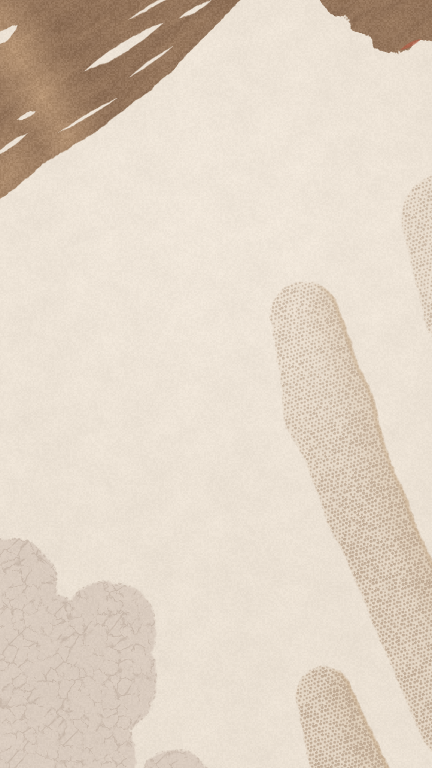
Write a Shadertoy shader that draws this background.

```glsl
const vec3 PAPER = vec3(0.928, 0.889, 0.838);
const vec3 CORAL_DOT = vec3(0.70, 0.605, 0.515);
const vec3 CORAL_RIM = vec3(0.80, 0.70, 0.58);
const vec3 STONE = vec3(0.852, 0.797, 0.747);
const vec3 CRACK = vec3(0.765, 0.70, 0.645);
const vec3 BARK_DARK = vec3(0.55, 0.43, 0.335);
const vec3 BARK_LIGHT = vec3(0.73, 0.595, 0.465);
const vec3 RUST = vec3(0.70, 0.36, 0.27);

vec2 hash2(vec2 p) {
    vec3 q = fract(p.xyx * vec3(0.1031, 0.1030, 0.0973));
    q += dot(q, q.yzx + 33.33);
    return fract((q.xx + q.yz) * q.zy);
}

// Layered sines, each octave turned and bent by the one before
float mottle(vec2 p) {
    float sum = 0.0, gain = 0.5;
    for (int i = 0; i < 5; i++) {
        sum += gain * sin(p.x + 1.3 * sin(p.y)) * sin(p.y + 0.9 * sin(p.x * 0.8));
        p = mat2(1.5, 1.15, -1.15, 1.5) * p + 2.7;
        gain *= 0.65;
    }
    return sum;
}

// Cellular noise: gap between the nearest two cell centres
float cellGap(vec2 p) {
    vec2 cell = floor(p);
    float first = 9.0, second = 9.0;
    for (int y = -1; y <= 1; y++)
    for (int x = -1; x <= 1; x++) {
        vec2 c = cell + vec2(x, y);
        float d = length(c + hash2(c) - p);
        second = min(second, max(first, d));
        first = min(first, d);
    }
    return second - first;
}

float cover(float d, float soft) { return 1.0 - smoothstep(-soft, soft, d); }

float blend(float a, float b, float k) {
    float h = max(k - abs(a - b), 0.0) / k;
    return min(a, b) - 0.25 * h * h * k;
}

float circle(vec2 p, vec2 c, float r) { return length(p - c) - r; }

float taper(vec2 p, vec2 a, vec2 b, float ra, float rb) {
    vec2 ab = b - a;
    float t = clamp(dot(p - a, ab) / dot(ab, ab), 0.0, 1.0);
    return length(p - a - ab * t) - mix(ra, rb, t);
}

// Lens-shaped slit, pointed at both ends
float slit(vec2 p, vec4 ends, float width) {
    vec2 ab = ends.zw - ends.xy, q = p - ends.xy;
    float t = clamp(dot(q, ab) / dot(ab, ab), 0.0, 1.0);
    return length(q - ab * t) - width * (4.0 * t * (1.0 - t) - 0.08);
}

float coral(vec2 p) {
    float d = taper(p, vec2(0.706, 1.046), vec2(0.762, 0.829), 0.080, 0.098);
    d = blend(d, taper(p, vec2(0.762, 0.829), vec2(0.849, 0.597), 0.098, 0.088), 0.03);
    d = blend(d, taper(p, vec2(0.849, 0.597), vec2(1.065, 0.111), 0.088, 0.097), 0.03);
    d = min(d, taper(p, vec2(1.030, 1.275), vec2(1.088, 1.060), 0.100, 0.107));
    return min(d, taper(p, vec2(0.750, 0.169), vec2(0.822, -0.051), 0.065, 0.093));
}

float stone(vec2 p) {
    float d = min(circle(p, vec2(0.019, 0.417), 0.115), circle(p, vec2(0.07, 0.18), 0.23));
    d = min(d, min(circle(p, vec2(0.25, 0.319), 0.112), circle(p, vec2(0.231, 0.204), 0.132)));
    return min(d, min(circle(p, vec2(0.139, 0.019), 0.174), circle(p, vec2(0.405, -0.039), 0.081)));
}

float bark(vec2 p) {
    float edge = 1.315 + 0.834 * p.x - 0.035 * sin(clamp((p.x - 0.1) / 0.45, 0.0, 1.0) * 3.14);
    float d = (edge - p.y) * 0.77 + 0.004 * mottle(p * 40.0);
    vec4 slits[8] = vec4[8](
        vec4(0.19, 1.609, 0.382, 1.727), vec4(0.134, 1.47, 0.273, 1.551),
        vec4(0.412, 1.734, 0.491, 1.778), vec4(-0.02, 1.674, 0.04, 1.718),
        vec4(-0.014, 1.417, 0.065, 1.47), vec4(0.037, 1.498, 0.083, 1.519),
        vec4(0.30, 1.60, 0.40, 1.67), vec4(0.30, 1.735, 0.40, 1.79));
    float widths[8] = float[8](0.012, 0.004, 0.006, 0.014, 0.006, 0.006, 0.004, 0.004);
    vec2 rough = p + 0.007 * mottle(p * 45.0);
    for (int i = 0; i < 8; i++) d = max(d, -slit(rough, slits[i], widths[i]));
    return d;
}

float leaf(vec2 p) {
    float d = min(circle(p, vec2(0.787, 1.789), 0.046), circle(p, vec2(0.868, 1.759), 0.07));
    d = min(d, min(circle(p, vec2(0.914, 1.72), 0.065), circle(p, vec2(0.984, 1.755), 0.074)));
    return d + 0.008 * mottle(p * 60.0);
}

// Staggered, loosely placed dots on a slanted grid; returns coverage
float stipple(vec2 p, float pitch, float radius, float soft) {
    vec2 q = mat2(0.94, -0.34, 0.34, 0.94) * p / pitch;
    q.x += 0.5 * mod(floor(q.y), 2.0);
    vec2 chance = hash2(floor(q));
    return cover(length(fract(q) - 0.5 - 0.4 * (chance - 0.5)) - radius * (0.65 + 0.6 * chance.y), soft / pitch);
}

void mainImage(out vec4 fragColor, in vec2 fragCoord) {
    // Canvas width is one unit
    vec2 p = fragCoord / iResolution.x;
    float soft = 0.8 / iResolution.x;
    float grain = hash2(floor(p * 290.0)).x - 0.5;

    // Paper with a soft glow above the middle
    float glow = exp(-3.0 * dot(p - vec2(0.5, 1.25), p - vec2(0.5, 1.25)));
    vec3 col = PAPER + vec3(0.018, 0.02, 0.023) * (glow - 0.5) + 0.012 * mottle(p * 28.0);

    // Stippled coral, denser to the right and below
    float d = coral(p);
    float inside = cover(d + 0.003 * mottle(p * 90.0), soft * 2.0);
    float rightSide = smoothstep(0.002, 0.009, coral(p + vec2(0.01, 0.0)) - d);
    float shade = smoothstep(-0.10, 0.0, d) * rightSide;
    float low = smoothstep(1.0, 0.45, p.y);
    float radius = 0.31 + 0.06 * shade + 0.06 * mottle(p * 30.0) + 0.05 * low;
    col = mix(col, CORAL_RIM, inside * (0.12 + 0.2 * shade + 0.1 * low));
    col = mix(col, CORAL_DOT, inside * (0.55 + 0.15 * low) * stipple(p, 0.0085, radius, soft));
    col = mix(col, CORAL_RIM, inside * rightSide * smoothstep(-0.012, -0.004, d) * 0.55);

    // Stone with broken cracks and a sparse dotted outline
    d = stone(p) + 0.005 * mottle(p * 50.0);
    float broken = smoothstep(-0.35, 0.2, mottle(p * 55.0 + 4.0));
    float crack = cover(cellGap(p * 36.0 + 0.4 * mottle(p * 50.0)) - 0.08, 0.11);
    vec3 rock = mix(STONE, CRACK, 0.8 * crack * broken) + 0.008 * mottle(p * 20.0);
    col = mix(col, rock, cover(d, soft * 2.0));
    col = mix(col, CRACK, 0.7 * broken * cover(abs(d) - 0.003, soft) * stipple(p, 0.012, 0.3, soft));

    // Brown bark and leaf with a pale diagonal wash
    float wash = cover(taper(p, vec2(0.0, 1.72), vec2(0.15, 1.47), 0.05, 0.04), 0.08);
    wash = max(wash, 0.65 * cover(circle(p, vec2(0.03, 1.36), 0.08), 0.10));
    float fibre = mottle(mat2(0.8, -0.6, 0.6, 0.8) * p * vec2(14.0, 50.0));
    vec3 brown = mix(BARK_DARK, BARK_LIGHT, clamp(0.14 + 0.75 * wash + 0.2 * fibre, 0.0, 1.0));
    col = mix(col, brown + 0.04 * grain, cover(min(bark(p), leaf(p)), soft));
    col = mix(col, RUST, 0.7 * cover(slit(p, vec4(0.925, 1.661, 0.975, 1.688), 0.005), soft));

    fragColor = vec4(col + 0.028 * grain, 1.0);
}
```
